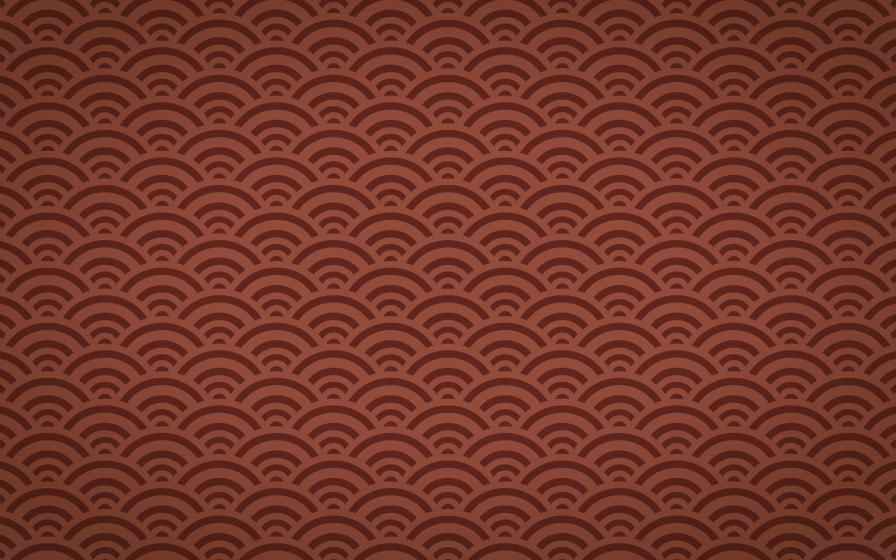
Give the GLSL for this pattern, as a Shadertoy shader.

```glsl
const float PERIOD = 0.2042;    // horizontal spacing, in canvas heights
const float ROW_STEP = 0.0492;  // vertical spacing of staggered rows
const float RADIUS = 0.1021;    // outer radius of one scale
const float ROW_ORIGIN = 0.481; // centre height of row zero

const vec3 LIGHT_CLAY = vec3(0.575, 0.295, 0.235);
const vec3 DARK_CLAY = vec3(0.382, 0.146, 0.112);

float disc(float r, float radius, float aa) {
    return 1.0 - smoothstep(radius - aa, radius + aa, r);
}

float ring(float r, float inner, float outer, float aa) {
    return disc(r, outer, aa) - disc(r, inner, aa);
}

// Dark bands of one scale; r is relative to its radius
float darkBands(float r, float aa) {
    return disc(r, 0.125, aa)
         + ring(r, 0.23, 0.335, aa)
         + ring(r, 0.45, 0.58, aa)
         + ring(r, 0.757, 0.885, aa);
}

// Relative distance to the nearest scale centre in a row
float scaleDistance(vec2 p, float row) {
    float stagger = 0.5 * mod(row, 2.0);
    float x = (fract(p.x / PERIOD + stagger + 0.5) - 0.5) * PERIOD;
    return length(vec2(x, p.y - ROW_ORIGIN - row * ROW_STEP)) / RADIUS;
}

// Overlapping rows, composited from back to front
float wavePattern(vec2 p, float aa) {
    float backRow = floor((p.y - ROW_ORIGIN) / ROW_STEP);
    float dark = darkBands(scaleDistance(p, backRow), aa);
    for (int i = 1; i <= 2; i++) {
        float r = scaleDistance(p, backRow - float(i));
        dark = mix(dark, darkBands(r, aa), disc(r, 1.0, aa));
    }
    return dark;
}

// Soft warm darkening towards the sides and corners
vec3 vignette(vec2 centred) {
    float edge = smoothstep(0.45, 1.35, length(centred));
    return 1.0 - edge * vec3(0.24, 0.25, 0.3);
}

void mainImage(out vec4 fragColor, in vec2 fragCoord) {
    vec2 p = vec2(fragCoord.x - 0.5 * iResolution.x, fragCoord.y) / iResolution.y;
    float aa = 0.7 / (iResolution.y * RADIUS);
    vec3 color = mix(LIGHT_CLAY, DARK_CLAY, wavePattern(p, aa));
    vec2 centred = 2.0 * fragCoord / iResolution.xy - 1.0;
    fragColor = vec4(color * vignette(centred), 1.0);
}
```
